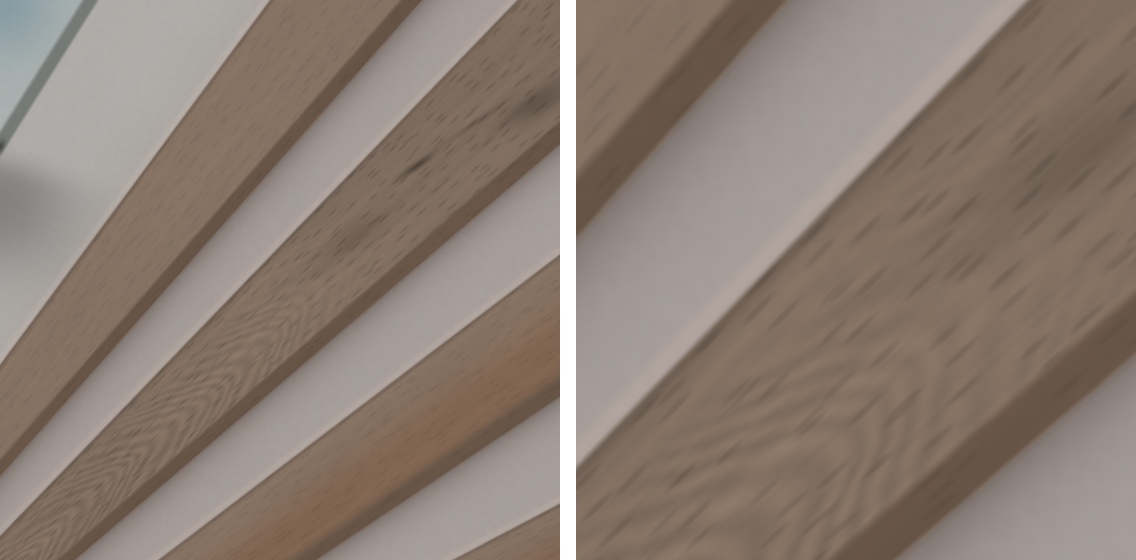
Left, the full canvas; right, a detail of the centre.
A WebGL 1 fragment shader for this texture:

```glsl
precision highp float;
// Diagonal fan of timber slats with grain and dark undersides, over shaded pale plaster.
uniform vec2 u_resolution;

const vec3 PLASTER_LIGHT = vec3(0.685, 0.675, 0.66);
const vec3 PLASTER_GAP = vec3(0.655, 0.622, 0.607);
const vec3 WOOD_GREY = vec3(0.525, 0.45, 0.392);
const vec3 WOOD_WARM = vec3(0.50, 0.395, 0.318);
const vec3 WOOD_SIDE = vec3(0.405, 0.333, 0.278);
const vec3 GLASS = vec3(0.66, 0.69, 0.685);
const vec3 GLASS_CORNER = vec3(0.53, 0.61, 0.64);
const vec3 STRIP = vec3(0.44, 0.455, 0.44);

vec2 hash2(vec2 p) {
  return fract(sin(vec2(dot(p, vec2(127.1, 311.7)), dot(p, vec2(269.5, 183.3)))) * 4375.85);
}

// Cellular noise: distance to the nearest scattered point.
float cellular(vec2 p) {
  vec2 cell = floor(p), f = fract(p);
  float nearest = 2.0;
  for (int y = -1; y <= 1; y++) {
    for (int x = -1; x <= 1; x++) {
      vec2 g = vec2(float(x), float(y));
      nearest = min(nearest, length(g + hash2(cell + g) - f));
    }
  }
  return nearest;
}

// Layered sines, roughly -1 to 1.
float waves(vec2 p) {
  float sum = 0.0, amp = 0.5;
  for (int k = 0; k < 4; k++) {
    sum += amp * sin(p.x + 1.3 * sin(p.y)) * cos(0.7 * p.y + 0.5 * p.x);
    p = mat2(1.6, 1.1, -1.1, 1.6) * p + 1.7;
    amp *= 0.55;
  }
  return sum;
}

// Signed distance to a falling line; positive below it (p.y runs down).
float below(vec2 p, float slope, float start) {
  return (p.y - start + slope * p.x) / sqrt(1.0 + slope * slope);
}

float edge(float d, float soft) {
  return smoothstep(-soft, soft, d);
}

// Soft elongated mark, tilted upward to the right by the given slope.
float mark(vec2 p, vec2 centre, float slope, vec2 size) {
  vec2 dir = normalize(vec2(1.0, -slope)), q = p - centre;
  vec2 s = vec2(dot(q, dir), dot(q, vec2(-dir.y, dir.x))) / size;
  return exp(-dot(s, s));
}

// Brightness change from streaks and pores; x along the slat, y across.
float streaks(vec2 s, float seed) {
  float bend = waves(vec2(s.x * 5.0, s.y * 3.0 + seed));
  float lines = waves(vec2(s.y * 32.0 + bend * 2.0, s.x * 3.0 + seed));
  float pores = 1.0 - smoothstep(0.06, 0.28, cellular(vec2(s.x * 15.0, s.y * 17.0) + seed * 9.0));
  return 0.025 * lines + 0.022 * bend - 0.045 * pores;
}

// Nested arches of flat-sawn grain.
float arches(vec2 s) {
  float w = s.y - 0.53 + 0.06 * sin(s.x * 9.0);
  float phase = s.x + 0.42 * sqrt(w * w + 0.008) + 0.016 * waves(s * vec2(12.0, 8.0));
  float ring = sin(phase * 175.0 + 2.0 * sin(phase * 31.0));
  return ring * (1.0 - smoothstep(-0.2, 0.2, s.x)) * (1.0 - smoothstep(0.25, 0.5, abs(w)));
}

vec3 background(vec2 p, float soft) {
  vec3 col = mix(PLASTER_LIGHT, PLASTER_GAP, edge(below(p, 1.351, 0.66), 0.12));
  float shade = mark(p, vec2(0.0, 0.36), -0.25, vec2(0.13, 0.12));
  col *= 1.0 - 0.25 * shade * smoothstep(0.24, 0.32, p.y - 0.3 * p.x);
  float d = below(p, 1.59, 0.275);
  vec3 pane = mix(GLASS_CORNER, GLASS, smoothstep(0.0, 0.16, length(p)));
  col = mix(pane, col, edge(d, soft));
  float strip = edge(d + 0.021, 0.005) * (1.0 - edge(d - 0.002, 0.004));
  col = mix(col, STRIP, strip * 0.9);
  return col * (1.0 - 0.4 * mark(p, vec2(0.0, 0.262), 1.6, vec2(0.012, 0.007)));
}

vec3 woodFace(vec2 p, vec2 s, float i) {
  float second = 1.0 - step(0.5, abs(i - 1.0));
  float warm = step(1.5, i) * smoothstep(0.0, 0.65, s.y);
  vec3 col = mix(WOOD_GREY, WOOD_WARM, warm) * (1.0 - 0.04 * second);
  float tone = streaks(s, i * 2.7) * (0.75 + 0.7 * second);
  tone += second * 0.032 * arches(s);
  float knots = 0.9 * mark(p, vec2(0.745, 0.296), 0.68, vec2(0.034, 0.006));
  knots += 0.35 * mark(p, vec2(0.84, 0.225), 0.68, vec2(0.075, 0.005));
  knots += 0.55 * mark(p, vec2(0.96, 0.185), 0.6, vec2(0.075, 0.022));
  knots += 0.3 * mark(p, vec2(0.63, 0.425), 0.7, vec2(0.07, 0.02));
  return col * (1.0 + 1.5 * tone - 0.4 * second * knots);
}

void main() {
  vec2 p = gl_FragCoord.xy / u_resolution;
  p.y = 1.0 - p.y;
  float soft = max(0.0025, 0.8 / min(u_resolution.x, u_resolution.y));
  vec3 col = background(p, soft);
  // Slats turn flatter one after another, from upper left to lower right.
  for (int k = 0; k < 4; k++) {
    float i = float(k);
    float slope = 1.351 - 0.335 * i + 0.02 * i * i;
    float top = below(p, slope, 0.651 + 0.33 * i - 0.024 * i * i);
    float bottom = below(p, 1.129 - 0.3145 * i + 0.0425 * i * i, 0.853 + 0.2635 * i);
    float v = top / max(top - bottom, 0.01);
    vec2 s = vec2(dot(p, normalize(vec2(1.0, -slope))), v);
    // Contact shadow under the slat, pale rim above it.
    col *= 1.0 - vec3(0.25, 0.27, 0.28) * exp(-max(bottom, 0.0) / 0.024) * edge(bottom, soft);
    col += vec3(0.04, 0.025, 0.015) * exp(-pow((top + 0.006) / 0.006, 2.0));
    // Face, darker underside and thin shaded top edge.
    vec3 wood = woodFace(p, s, i);
    float sideSoft = i > 1.5 ? 0.012 : 0.004;
    vec3 side = WOOD_SIDE * (1.0 + streaks(s, i + 5.0));
    wood = mix(wood, side, edge(bottom + 0.021 + 0.012 * p.x, sideSoft));
    wood *= 1.0 - 0.13 * exp(-pow((top - 0.003) / 0.004, 2.0));
    col = mix(col, wood, edge(top, soft) * (1.0 - edge(bottom, soft * 1.4)));
  }
  // Fine surface mottling.
  col *= 1.0 + 0.018 * (cellular(p * 85.0) - 0.45) + 0.008 * waves(p * 14.0);
  gl_FragColor = vec4(col, 1.0);
}
```
